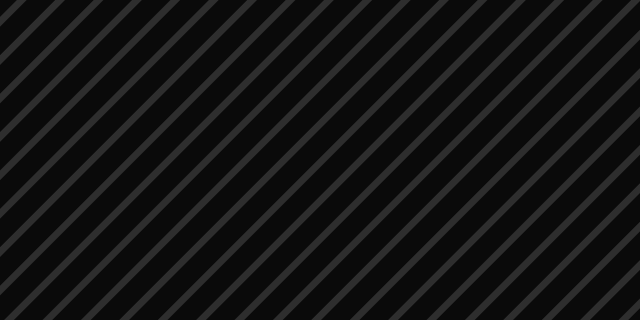
Write a Shadertoy shader that draws this pattern.

```glsl
// Thin charcoal stripes rising at 45 degrees across a near-black ground.
// The diagonal coordinate is folded into one period, and the distance to
// the stripe centre gives an antialiased band of constant width.

// Signed distance to the nearest stripe, negative inside it.
float stripeDistance(vec2 p) {
    float period = 0.12;
    float diagonal = p.x - p.y + 1.0;  // measured from the upper left corner
    float offset = mod(diagonal - 0.068 + 0.5 * period, period) - 0.5 * period;
    float halfWidth = 0.1265 * period;
    return (abs(offset) - halfWidth) * inversesqrt(2.0);
}

void mainImage(out vec4 fragColor, in vec2 fragCoord) {
    // Canvas height is one unit.
    vec2 p = fragCoord / iResolution.y;

    // Blend over one pixel at each edge.
    float coverage = clamp(0.5 - stripeDistance(p) * iResolution.y, 0.0, 1.0);

    vec3 ground = vec3(0.04);
    vec3 stripe = vec3(0.18);
    fragColor = vec4(mix(ground, stripe, coverage), 1.0);
}
```
